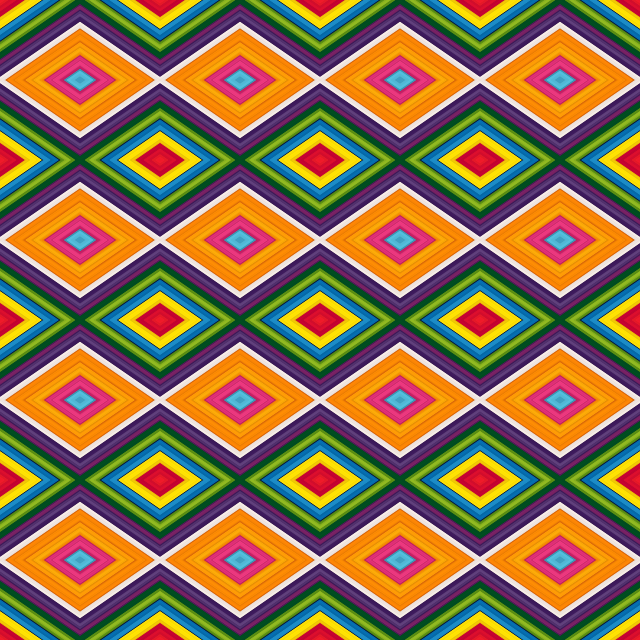
Write a WebGL 2 fragment shader that draws this pattern.

```glsl
#version 300 es
precision highp float;
// Woven zigzag of nested diamonds, four repeats across and four down.
// Each cell is folded to one quadrant, where a single slanted distance
// selects the colour band; fine streaks run along the bands.

uniform vec2 u_resolution;
out vec4 fragColor;

const float REPEATS = 4.0;
const float HALF_CELL = 96.0;   // band units from cell centre to cell edge
const float SLOPE = 0.69;       // height of a diamond over its width
const float SPAN = HALF_CELL * (1.0 + SLOPE);   // warm centre to cool centre

const vec3 WHITE = vec3(0.95, 0.91, 0.89);
const vec3 SKY = vec3(0.33, 0.75, 0.87);
const vec3 TEAL = vec3(0.25, 0.64, 0.77);
const vec3 PINK = vec3(0.93, 0.22, 0.50);
const vec3 MAGENTA = vec3(0.80, 0.12, 0.40);
const vec3 AMBER = vec3(1.00, 0.67, 0.03);
const vec3 ORANGE = vec3(1.00, 0.55, 0.01);
const vec3 RUST = vec3(0.94, 0.44, 0.04);
const vec3 VIOLET = vec3(0.24, 0.10, 0.36);
const vec3 LILAC = vec3(0.38, 0.25, 0.49);
const vec3 PLUM = vec3(0.47, 0.13, 0.39);
const vec3 SCARLET = vec3(0.92, 0.10, 0.16);
const vec3 CRIMSON = vec3(0.80, 0.01, 0.20);
const vec3 YELLOW = vec3(1.00, 0.88, 0.01);
const vec3 GOLD = vec3(0.99, 0.79, 0.02);
const vec3 AZURE = vec3(0.11, 0.55, 0.78);
const vec3 COBALT = vec3(0.02, 0.43, 0.69);
const vec3 NAVY = vec3(0.03, 0.12, 0.27);
const vec3 LIME = vec3(0.57, 0.73, 0.13);
const vec3 MOSS = vec3(0.36, 0.57, 0.07);
const vec3 FOREST = vec3(0.00, 0.31, 0.13);

float hash(float n) {
    return fract(sin(n * 127.1) * 43758.5453);
}

float noise(float x) {
    float cell = floor(x);
    return mix(hash(cell), hash(cell + 1.0), smoothstep(0.0, 1.0, x - cell));
}

// Covers everything beyond edge with a colour, slightly shaded at its start.
vec3 band(vec3 base, vec3 color, float edge, float d, float blur) {
    float shade = 1.0 - 0.12 * exp(-max(d - edge, 0.0) / 1.3);
    return mix(base, color * shade, smoothstep(edge - blur, edge + blur, d));
}

vec3 warmDiamond(float d, float blur) {
    vec3 c = band(TEAL, SKY, 4.0, d, blur);
    c = band(c, TEAL, 11.5, d, blur);
    c = band(c, MAGENTA, 13.5, d, blur);
    c = band(c, PINK, 17.0, d, blur);
    c = band(c, mix(PINK, MAGENTA, 0.3), 23.0, d, blur);
    c = band(c, MAGENTA, 28.5, d, blur);
    c = band(c, ORANGE, 30.0, d, blur);
    c = band(c, AMBER, 33.0, d, blur);
    c = band(c, mix(AMBER, ORANGE, 0.5), 39.0, d, blur);
    c = band(c, RUST, 45.5, d, blur);
    c = band(c, ORANGE, 47.0, d, blur);
    c = band(c, mix(ORANGE, RUST, 0.25), 54.5, d, blur);
    c = band(c, RUST, 60.5, d, blur);
    return band(c, WHITE, 62.0, d, blur);
}

vec3 zigzag(float d, float blur) {
    vec3 c = band(VIOLET, LILAC, 76.0, d, blur);
    c = band(c, mix(LILAC, VIOLET, 0.35), 80.0, d, blur);
    c = band(c, VIOLET, 83.0, d, blur);
    c = band(c, PLUM, 84.5, d, blur);
    return band(c, mix(PLUM, VIOLET, 0.6), 89.5, d, blur);
}

vec3 coolDiamond(float d, float blur) {
    vec3 c = band(SCARLET, mix(SCARLET, CRIMSON, 0.5), 7.0, d, blur);
    c = band(c, CRIMSON, 14.0, d, blur);
    c = band(c, GOLD, 20.5, d, blur);
    c = band(c, YELLOW, 24.0, d, blur);
    c = band(c, NAVY, 34.7, d, blur);
    c = band(c, AZURE, 35.8, d, blur);
    c = band(c, COBALT, 42.0, d, blur);
    c = band(c, NAVY, 48.8, d, blur);
    c = band(c, MOSS, 50.2, d, blur);
    c = band(c, LIME, 53.5, d, blur);
    c = band(c, MOSS, 59.0, d, blur);
    return band(c, FOREST, 62.5, d, blur);
}

void main() {
    vec2 uv = gl_FragCoord.xy / u_resolution;
    vec2 fold = abs(fract(uv * REPEATS) - 0.5) * 2.0;
    float d = HALF_CELL * (SLOPE * fold.x + fold.y);
    float pixel = 2.0 * REPEATS * HALF_CELL / min(u_resolution.x, u_resolution.y);
    float blur = 0.6 * pixel;

    // Join the two diamonds through the zigzag between them
    vec3 color = warmDiamond(d, blur);
    color = band(color, zigzag(d, blur), 70.0, d, blur);
    color = band(color, coolDiamond(SPAN - d, blur), SPAN - 71.0, d, blur);

    // Fine streaks along the bands
    color *= 1.0 + 0.07 * (noise(d * 0.8) - 0.5);
    fragColor = vec4(clamp(color, 0.0, 1.0), 1.0);
}
```
